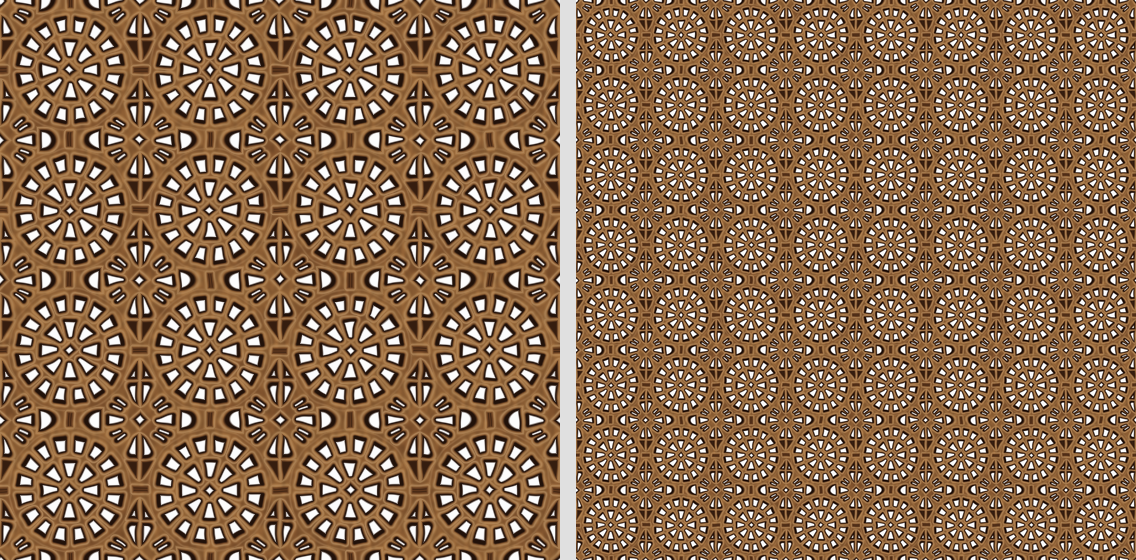
Left: one tile. Right: repeated 2 by 2.
A WebGL 2 fragment shader for this pattern:

```glsl
#version 300 es
precision highp float;
// Carved wooden lattice: a 4 by 4 grid of pierced wheels with rosettes between them.
uniform vec2 u_resolution;
out vec4 fragColor;

const float REPEATS = 4.0;
const float TAU = 6.2831853;
const vec3 WOOD = vec3(0.59, 0.41, 0.23);
const vec3 WOOD_DARK = vec3(0.41, 0.24, 0.125);
const vec3 WOOD_LIGHT = vec3(0.76, 0.60, 0.42);
const vec3 WALL = vec3(0.13, 0.065, 0.035);
const vec3 RECESS = vec3(0.27, 0.155, 0.08);
const vec3 BACKDROP = vec3(0.99);

float hash(vec2 p) {
  vec3 h = fract(vec3(p.xyx) * 0.1031);
  h += dot(h, h.yzx + 33.33);
  return fract((h.x + h.y) * h.z);
}

// Value noise that wraps after a whole number of cells.
float noise(vec2 uv, vec2 cells) {
  vec2 p = uv * cells;
  vec2 i = floor(p), f = fract(p);
  f = f * f * (3.0 - 2.0 * f);
  vec2 a = mod(i, cells), b = mod(i + 1.0, cells);
  return mix(mix(hash(a), hash(vec2(b.x, a.y)), f.x),
             mix(hash(vec2(a.x, b.y)), hash(b), f.x), f.y);
}

// Rounded trapezoid along x, from r0 to r1, with half widths w0 and w1.
float wedge(vec2 p, float r0, float r1, float w0, float w1, float corner) {
  float slope = (w1 - w0) / (r1 - r0);
  float side = (abs(p.y) - w0 - slope * (p.x - r0)) / sqrt(1.0 + slope * slope);
  float end = abs(p.x - 0.5 * (r0 + r1)) - 0.5 * (r1 - r0);
  vec2 d = vec2(side, end) + corner;
  return length(max(d, 0.0)) + min(max(d.x, d.y), 0.0) - corner;
}

float capsule(vec2 p, vec2 a, vec2 b, float radius) {
  vec2 ab = b - a;
  return length(p - a - ab * clamp(dot(p - a, ab) / dot(ab, ab), 0.0, 1.0)) - radius;
}

float box(vec2 p, vec2 halfSize) {
  vec2 d = abs(p) - halfSize;
  return length(max(d, 0.0)) + min(max(d.x, d.y), 0.0);
}

float diamond(vec2 p, float size) {
  return (abs(p.x) + abs(p.y) - size) * 0.7071;
}

// Turns p into the nearest of n equal sectors, the first centred on the given turn.
vec2 sector(vec2 p, float n, float turn) {
  float angle = TAU / n;
  float a = atan(p.y, p.x) - turn * angle;
  a -= angle * floor(a / angle + 0.5);
  return length(p) * vec2(cos(a), sin(a));
}

float wheelHoles(vec2 p) {
  float inner = wedge(sector(p, 8.0, 0.0), 0.085, 0.217, 0.020, 0.056, 0.018);
  float outer = wedge(sector(p, 16.0, 0.5), 0.268, 0.388, 0.031, 0.049, 0.014);
  return min(min(diamond(p, 0.044), length(p) - 0.031), min(inner, outer));
}

float rosetteHoles(vec2 p) {
  vec2 q = abs(p);
  float petal = wedge(q, 0.105, 0.25, 0.016, 0.049, 0.02);
  float fan = max(wedge(q.yx, 0.10, 0.268, 0.032, 0.108, 0.045), 0.018 - q.x);
  float bud = max(length((q - vec2(0.29, 0.0)) * vec2(0.7, 1.0)) - 0.076, 0.282 - q.x);
  float slots = min(capsule(q, vec2(0.115, 0.107), vec2(0.168, 0.148), 0.019),
                    capsule(q, vec2(0.145, 0.076), vec2(0.205, 0.104), 0.019));
  float hub = min(diamond(p, 0.046), length(p) - 0.032);
  return min(min(hub, petal), min(min(fan, bud), slots));
}

// Split arch squeezed between two neighbouring wheels.
float archRecess(vec2 p) {
  vec2 q = abs(p);
  float arch = wedge(q.yx, 0.295, 0.425, 0.092, 0.012, 0.008);
  return max(max(arch, 0.452 - length(q - 0.5)), 0.019 - q.x);
}

void main() {
  vec2 uv = gl_FragCoord.xy / u_resolution;
  float soft = max(0.007, REPEATS / u_resolution.y);

  // Hand-cut wobble, different in every repeat
  vec2 wobble = vec2(noise(uv, vec2(41.0)), noise(uv + 0.37, vec2(43.0))) - 0.5;
  vec2 cell = uv * REPEATS + 0.016 * wobble;
  vec2 wheel = fract(cell) - 0.5, rosette = fract(cell + 0.5) - 0.5;

  // Shapes: openings, with thicker walls on their outer ends, arches and plaques
  float hole = min(wheelHoles(wheel), rosetteHoles(rosette));
  float back = min(wheelHoles(wheel * 1.05), rosetteHoles(rosette * 1.05));
  float through = max(hole, back) + 0.0125;
  float arch = archRecess(rosette);
  vec2 q = abs(rosette);
  float plaque = min(box(q - vec2(0.0, 0.5), vec2(0.05, 0.018)),
                     box(q - vec2(0.5, 0.0), vec2(0.018, 0.05)));
  float carved = min(min(hole, arch), plaque);

  // Wood: mottling and fine grain
  float mottle = 0.6 * noise(uv, vec2(19.0, 23.0)) + 0.4 * noise(uv, vec2(61.0, 67.0));
  float grain = noise(uv, vec2(150.0, 90.0));
  vec3 color = mix(WOOD, WOOD_DARK, 0.45 * smoothstep(0.4, 0.85, mottle));
  color *= 0.90 + 0.2 * grain;

  // Raised light borders, wheel rim and soft contact shade
  float border = exp(-pow((carved - 0.0165) / 0.0075, 2.0));
  float rim = exp(-pow((length(wheel) - 0.437) / 0.008, 2.0));
  color = mix(color, WOOD_DARK, 0.3 * smoothstep(0.022, 0.04, carved));
  color = mix(color, WOOD_LIGHT, (0.25 + 0.5 * mottle) * max(border, 0.5 * rim));
  color = mix(color, WOOD_DARK, 0.6 * (1.0 - smoothstep(0.0, 0.011, carved)));

  // Recesses, cut walls and the bright backdrop
  float ribs = 0.5 + 0.5 * cos(TAU * 60.0 * (q.x > q.y ? q.x - 0.5 : q.y - 0.5));
  color = mix(color, mix(RECESS, WOOD_DARK, 0.7 * ribs), 1.0 - smoothstep(-soft, soft, plaque));
  vec3 archColor = mix(WALL, RECESS, rosette.y > 0.0 ? 0.15 : 0.55);
  color = mix(color, archColor, 1.0 - smoothstep(-soft, soft, arch));
  color = mix(color, WALL, 1.0 - smoothstep(-soft, soft, hole));
  float glint = max(arch + 0.018, rosette.y - 0.345);
  float open = min(through, rosette.y > 0.0 ? glint : 1.0);
  color = mix(color, BACKDROP, 1.0 - smoothstep(-soft, soft, open));

  fragColor = vec4(color, 1.0);
}
```
